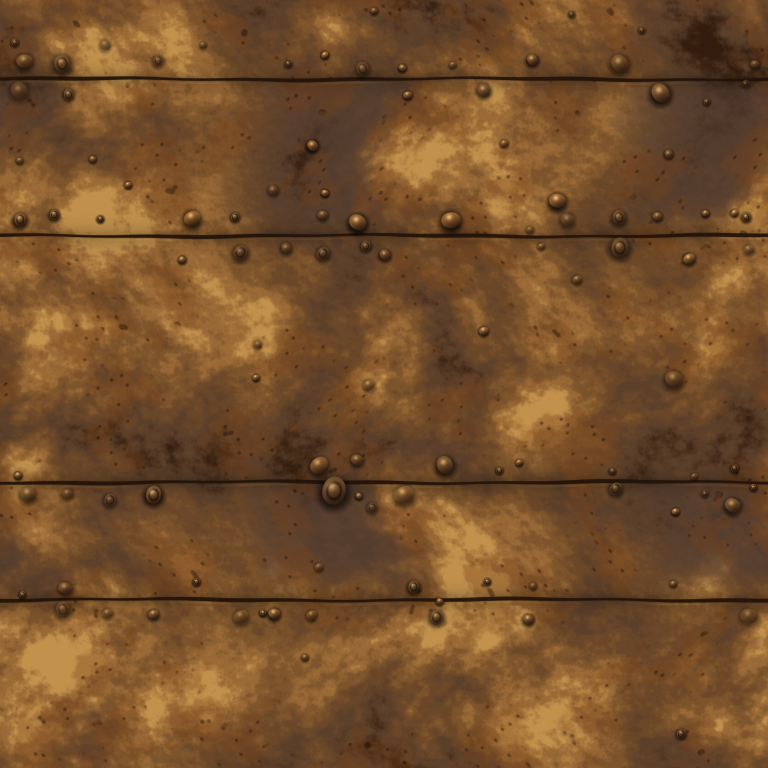
Write a three.js fragment shader that draws this texture.

```glsl
// Weathered bronze plates with dark seams, cloudy patina and irregular rivets.
varying vec2 vUv;

const float TAU = 6.28318;
const vec4 SEAMS = vec4(0.897, 0.693, 0.372, 0.219);
const vec3 SOOT = vec3(0.20, 0.11, 0.05);
const vec3 UMBER = vec3(0.36, 0.25, 0.165);
const vec3 BROWN = vec3(0.42, 0.28, 0.16);
const vec3 BRONZE = vec3(0.49, 0.33, 0.17);
const vec3 OCHRE = vec3(0.60, 0.41, 0.21);
const vec3 GOLD = vec3(0.76, 0.57, 0.30);
const vec3 SLATE = vec3(0.32, 0.235, 0.19);
const vec3 RUST = vec3(0.47, 0.26, 0.10);

float hash(vec2 p) {
  return fract(sin(dot(p, vec2(12.99, 78.23))) * 4375.85);
}

vec2 hash2(vec2 p) {
  return vec2(hash(p), hash(p + 37.4));
}

// Soft cellular distance, wrapping after n cells.
float cellular(vec2 uv, float n) {
  vec2 p = uv * n;
  vec2 cell = floor(p);
  float sum = 0.0;
  for (int j = -1; j <= 1; j++) {
    for (int i = -1; i <= 1; i++) {
      vec2 g = cell + vec2(float(i), float(j));
      vec2 point = g + hash2(mod(g, n) + n * 0.37);
      sum += exp2(-10.0 * length(point - p));
    }
  }
  return -log2(sum) / 10.0;
}

// Layered cellular noise, centred near zero.
float clouds(vec2 uv, float n) {
  float sum = 0.0, weight = 1.0;
  for (int i = 0; i < 5; i++) {
    sum += weight * (0.37 - cellular(uv, n));
    n *= 2.0;
    weight *= 0.62;
  }
  return sum;
}

vec3 patina(float t) {
  vec3 c = mix(SOOT, UMBER, smoothstep(-0.12, 0.22, t));
  c = mix(c, BROWN, smoothstep(0.22, 0.38, t));
  c = mix(c, BRONZE, smoothstep(0.38, 0.53, t));
  c = mix(c, OCHRE, smoothstep(0.53, 0.68, t));
  return mix(c, GOLD, smoothstep(0.68, 0.88, t));
}

// Domed rivet with a cast shadow; some have a ringed, sunken cap.
vec3 rivet(vec3 base, vec2 d, float r, float seed, float strength) {
  float angle = atan(d.y, d.x);
  float q = length(d) / (r * (1.0 + 0.10 * sin(angle * 2.0 + seed * TAU)));
  float shadow = 1.0 - smoothstep(0.7, 1.75, length(d / r + vec2(0.0, 0.25)));
  base *= 1.0 - 0.75 * strength * shadow;
  float face = 1.0 - smoothstep(1.0 - 0.0012 / r, 1.0 + 0.0008 / r, q);
  float light = 0.5 + 0.5 * dot(d / r, vec2(-0.35, 0.8));
  vec3 metal = mix(SOOT, mix(OCHRE, UMBER, seed * 0.8), smoothstep(0.0, 0.75, light));
  float ring = smoothstep(0.2, 0.0, abs(q - 0.58)) * step(0.62, seed);
  metal *= 1.0 - 0.5 * ring;
  float glint = exp(-9.0 * dot(d / r - vec2(-0.2, 0.35), d / r - vec2(-0.2, 0.35)));
  metal += 0.42 * glint * vec3(1.0, 0.85, 0.57);
  return mix(base, metal, face * strength);
}

// One randomly placed rivet inside a cell; local is measured from its centre.
vec3 cellRivet(vec3 base, vec2 local, vec2 room, vec2 id, float chance) {
  float seed = hash(id + 5.3);
  float r = mix(0.0045, 0.0125, pow(hash(id + 9.1), 2.2));
  vec2 jitter = (hash2(id + 2.7) * 2.0 - 1.0) * max(room - 1.9 * r, 0.0);
  float present = step(hash(id + 14.9), chance);
  return rivet(base, local - jitter, r, seed, present * mix(0.5, 1.0, hash(id + 21.6)));
}

// Dark joint with a soft shadow and a worn lip beneath it.
vec3 seam(vec3 base, vec2 uv, float y, float seed) {
  float wave = 0.0012 * sin(TAU * (uv.x * 2.0 + seed)) + 0.0006 * sin(TAU * (uv.x * 7.0 + seed * 3.0));
  float d = uv.y - y - wave;
  float width = 0.0012 + 0.0005 * sin(TAU * (uv.x * 3.0 + seed * 5.0));
  float lip = exp(-pow((d + 0.0045) / 0.0016, 2.0));
  base *= 1.0 - 0.30 * exp(-abs(d) / 0.009);
  base += 0.09 * lip * (0.5 + 0.5 * sin(TAU * (uv.x * 5.0 + seed))) * GOLD;
  return mix(base, SOOT * 0.65, 0.92 * (1.0 - smoothstep(width, width + 0.0018, abs(d))));
}

void main() {
  vec2 uv = vUv;
  vec2 warped = uv + 0.018 * sin(TAU * (uv.yx * vec2(3.0, 2.0) + vec2(0.1, 0.6)));

  // Two glowing columns and two bands of light, broken up by patina.
  float mottling = clouds(warped, 5.0);
  float column = cos(TAU * 2.0 * (warped.x - 0.18) + mottling * 1.5);
  float band = cos(TAU * 2.0 * (warped.y - 0.64) + mottling);
  float tone = 0.49 + 0.14 * column + 0.10 * band + 0.85 * mottling;

  // Fine relief, lit from above.
  float relief = cellular(uv + vec2(0.001, 0.003), 75.0) - cellular(uv, 75.0);
  float grain = cellular(uv, 210.0) - 0.37;
  tone += 0.20 * relief + 0.09 * grain;
  vec3 color = patina(tone);

  // Slate stains on the short plates, rust and pits everywhere.
  float upper = smoothstep(0.69, 0.74, uv.y) * (1.0 - smoothstep(0.88, 0.91, uv.y));
  float lower = smoothstep(0.22, 0.27, uv.y) * (1.0 - smoothstep(0.36, 0.38, uv.y));
  color = mix(color, SLATE, 0.65 * (upper + lower) * smoothstep(0.1, 0.9, -column));
  float rust = smoothstep(0.02, 0.25, clouds(warped.yx, 9.0));
  color = mix(color, RUST, 0.35 * rust);
  color *= 1.0 - 0.35 * (1.0 - smoothstep(0.03, 0.14, cellular(warped, 42.0))) * rust;

  // Seams, each with a loose row of rivets on both sides.
  for (int i = 0; i < 4; i++) {
    float index = float(i);
    color = seam(color, uv, SEAMS[i], index * 0.29);
    for (int side = 0; side < 2; side++) {
      float offset = side == 0 ? 0.019 : -0.017;
      float x = uv.x * 18.0;
      vec2 local = vec2((fract(x) - 0.5) / 18.0, uv.y - SEAMS[i] - offset);
      vec2 id = vec2(floor(x), index * 2.0 + float(side) + 31.0);
      color = cellRivet(color, local, vec2(0.0278, 0.025), id, side == 0 ? 0.55 : 0.38);
    }
  }

  // Stray rivets, denser along a few upright lines.
  vec2 grid = uv * 13.0;
  float upright = smoothstep(0.3, 1.0, cos(TAU * 2.0 * (floor(grid.x) / 13.0 - 0.39)));
  color = cellRivet(color, (fract(grid) - 0.5) / 13.0, vec2(0.0385), floor(grid), 0.16 + 0.3 * upright);
  color = rivet(color, uv - vec2(0.435, 0.361), 0.017, 0.8, 0.9);

  gl_FragColor = vec4(color, 1.0);
}
```
